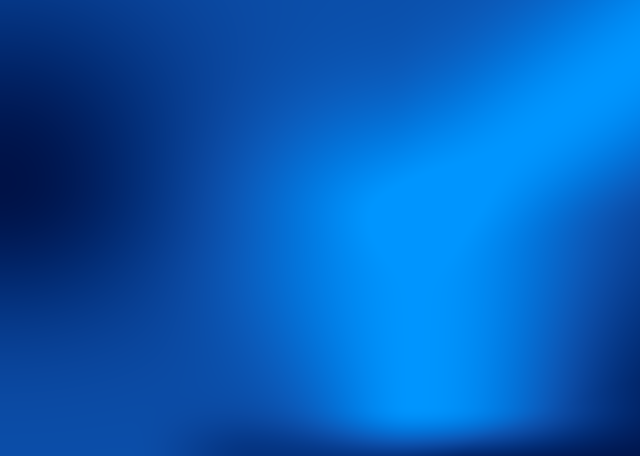
Write a Shadertoy shader that draws this background.

```glsl
// Soft blue backdrop: a bright bent beam rises from the lower edge and leans
// to the upper right, over a mid blue field with dark pools at the borders.
// One scalar light level is built from Gaussian falloffs, then tinted.

#define FIELD_LEVEL 0.31
#define BEAM_LEVEL 0.585
#define DARK_LEVEL 0.07
#define BEAM_FOOT vec2(0.65, -0.10)
#define BEAM_BEND vec2(0.65, 0.52)
#define BEAM_TIP vec2(1.06, 0.93)
#define ARM_WIDTH 0.19
#define LEFT_POOL vec2(0.0, 0.60)
#define RIGHT_POOL vec2(1.0, 0.0)

// Gaussian falloff, 1 at the centre
float falloff(vec2 offset, vec2 radius) {
    vec2 q = offset / radius;
    return exp(-dot(q, q));
}

float segmentDistance(vec2 p, vec2 a, vec2 b) {
    vec2 along = b - a;
    float t = clamp(dot(p - a, along) / dot(along, along), 0.0, 1.0);
    return length(p - a - along * t);
}

// Mid blue field, darkened at the left, lower right and lower edge
float fieldLevel(vec2 uv) {
    vec2 left = uv - LEFT_POOL;
    float leftHeight = mix(0.31, 0.42, step(0.0, left.y));
    float level = FIELD_LEVEL;
    level -= 0.24 * falloff(left, vec2(0.31, leftHeight));
    level -= 0.26 * falloff(uv - RIGHT_POOL, vec2(0.35, 0.55));
    level -= 0.10 * smoothstep(0.20, 0.40, uv.x) * exp(-pow(uv.y / 0.08, 2.0));
    return max(level, DARK_LEVEL);
}

// Column and slanted arm, joined by a smooth maximum
float beamGlow(vec2 uv) {
    float leftWidth = mix(0.15, 0.25, smoothstep(0.0, 0.45, uv.y));
    float rightWidth = mix(0.25, 0.28, smoothstep(0.0, 0.45, uv.y));
    float side = smoothstep(-0.04, 0.04, uv.x - BEAM_BEND.x);
    float columnWidth = mix(leftWidth, rightWidth, side);
    float columnDist = segmentDistance(uv, BEAM_FOOT, BEAM_BEND);
    float column = exp(-pow(columnDist / columnWidth, 2.0));
    column *= smoothstep(-0.04, 0.11, uv.y);

    float armDist = segmentDistance(uv, BEAM_BEND, BEAM_TIP);
    float arm = exp(-pow(armDist / ARM_WIDTH, 2.0));
    return min(pow(pow(column, 6.0) + pow(arm, 6.0), 1.0 / 6.0), 1.0);
}

// Navy through royal blue to azure
vec3 blueTint(float level) {
    float red = 0.045 * exp(-pow((level - 0.32) / 0.12, 2.0));
    float blue = 0.145 + 1.95 * level - 0.85 * level * level;
    return vec3(red, level, blue);
}

void mainImage(out vec4 fragColor, in vec2 fragCoord) {
    vec2 uv = fragCoord / iResolution.xy;
    float level = mix(fieldLevel(uv), BEAM_LEVEL, beamGlow(uv));
    fragColor = vec4(blueTint(level), 1.0);
}
```
